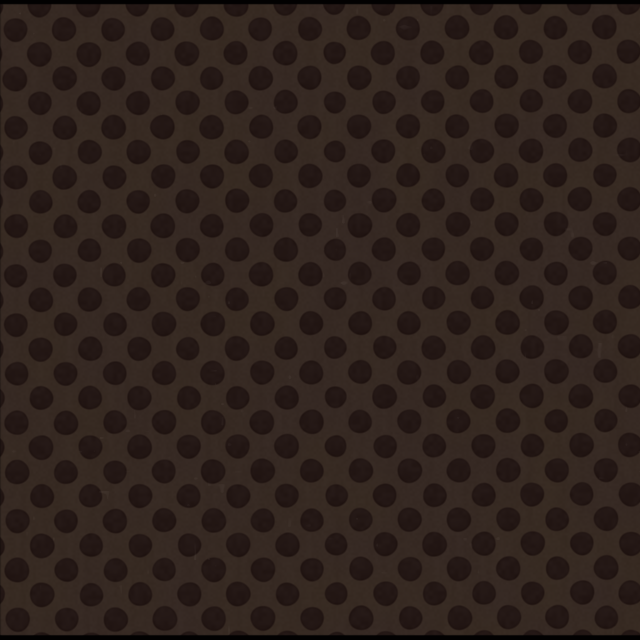
A WebGL 2 fragment shader for this pattern:

```glsl
#version 300 es
precision highp float;
// Dark brown perforated sheet: staggered round holes, slightly tilted, between thin black bands.

uniform vec2 u_resolution;
out vec4 fragColor;

float hash(vec2 p) {
    vec3 q = fract(p.xyx * vec3(0.1031, 0.1030, 0.0973));
    q += dot(q, q.yzx + 33.33);
    return fract((q.x + q.y) * q.z);
}

float noise(vec2 p) {
    vec2 i = floor(p), f = fract(p);
    f = f * f * (3.0 - 2.0 * f);
    return mix(mix(hash(i), hash(i + vec2(1, 0)), f.x),
               mix(hash(i + vec2(0, 1)), hash(i + vec2(1, 1)), f.x), f.y);
}

// Signed distance to the nearest hole of one square lattice; offset also receives its local position.
float holeDistance(vec2 p, vec2 pitch, float shift, out vec2 offset) {
    vec2 cell = floor(p / pitch - shift + 0.5);
    vec2 id = cell + shift + 40.0;
    vec2 jitter = vec2(hash(id), hash(id + 71.3)) - 0.5;
    offset = p - (cell + shift) * pitch - 0.0014 * jitter;
    float radius = 0.0187 + 0.0012 * (hash(id + 19.7) - 0.5);
    // One staggered column is punched a little smaller.
    if (shift > 0.0 && cell.x == 6.0) radius -= 0.0015;
    float angle = atan(offset.y, offset.x);
    float wobble = 0.0004 * sin(3.0 * angle + 6.28 * hash(id + 5.1));
    return length(offset) - radius - wobble;
}

void main() {
    vec2 uv = gl_FragCoord.xy / u_resolution;
    float pixel = 1.0 / min(u_resolution.x, u_resolution.y);

    // Tilted lattice coordinates, measured from the upper left hole.
    vec2 d = uv - vec2(0.0236, 0.9535);
    float tilt = 0.0042;
    vec2 p = vec2(d.x + tilt * d.y, d.y - tilt * d.x);

    // Two interleaved lattices make the staggered layout.
    vec2 pitch = vec2(0.0767, 0.0768);
    vec2 offsetA, offsetB;
    float a = holeDistance(p, pitch, 0.0, offsetA);
    float b = holeDistance(p, pitch, 0.5, offsetB);
    float dist = min(a, b);
    vec2 offset = a < b ? offsetA : offsetB;

    // Sheet: broad mottling, faint vertical streaks and fine grain.
    float mottle = noise(uv * 14.0) - 0.5;
    float streak = noise(uv * vec2(110.0, 9.0)) - 0.5;
    float grain = noise(uv * 260.0) - 0.5;
    vec3 sheet = vec3(0.213, 0.163, 0.135);
    sheet += vec3(0.006, 0.007, -0.006) * mottle + 0.009 * streak + 0.011 * grain;

    // Holes: darker toward the lower rim, with soft blotches inside.
    vec3 hole = vec3(0.137, 0.090, 0.080);
    hole += 0.018 * (noise(uv * 150.0 + 9.0) - 0.5) + 0.35 * offset.y;
    hole -= 0.012 * smoothstep(-0.005, 0.0, dist);

    float edge = max(0.0018, 0.8 * pixel);
    vec3 color = mix(hole, sheet, smoothstep(-edge, edge, dist));

    // Sparse pale scuffs.
    float scuff = smoothstep(0.90, 0.98, noise(uv * 95.0 + 3.0)) * smoothstep(0.6, 0.8, noise(uv * 17.0 + 8.0));
    color += 0.03 * scuff;

    // Black bands along the top and bottom, and a faint dark left rim.
    float soft = max(0.0010, pixel);
    color *= mix(0.75, 1.0, smoothstep(0.0, 0.003, uv.x));
    float inside = smoothstep(0.0075 - soft, 0.0075 + soft, uv.y)
                 * smoothstep(0.0065 - soft, 0.0065 + soft, 1.0 - uv.y);
    color = mix(vec3(0.006, 0.002, 0.002), color, inside);

    fragColor = vec4(color, 1.0);
}
```
